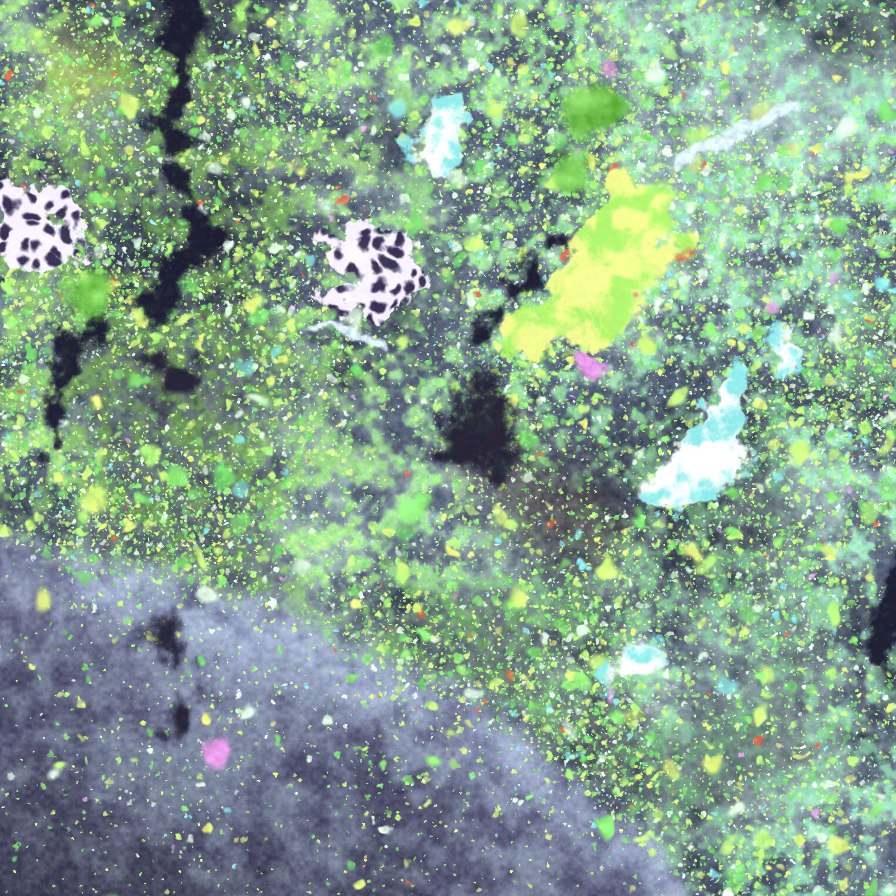
Give the GLSL for this texture, as a Shadertoy shader.

```glsl
float hash(vec2 p) {
    return fract(sin(dot(p, vec2(127.1, 311.7))) * 43758.5453);
}

vec2 hash2(vec2 p) {
    return vec2(hash(p), hash(p + 41.3));
}

float noise(vec2 p) {
    vec2 i = floor(p), f = fract(p);
    f = f * f * (3.0 - 2.0 * f);
    return mix(mix(hash(i), hash(i + vec2(1, 0)), f.x),
               mix(hash(i + vec2(0, 1)), hash(i + 1.0), f.x), f.y);
}

float fbm(vec2 p) {
    float sum = 0.0, amp = 0.5;
    for (int i = 0; i < 5; i++) {
        sum += amp * noise(p);
        p = mat2(1.6, 1.2, -1.2, 1.6) * p + 7.3;
        amp *= 0.5;
    }
    return sum;
}

// Distance to a thick line from ends.xy to ends.zw
float capsule(vec2 p, vec4 ends, float r) {
    vec2 d = ends.zw - ends.xy, q = p - ends.xy;
    return length(q - d * clamp(dot(q, d) / dot(d, d), 0.0, 1.0)) - r;
}

float disc(vec2 p, float x, float y, float r) {
    return length(p - vec2(x, y)) - r;
}

void paint(inout vec3 col, float d, float soft, vec3 tint) {
    col = mix(col, tint, 0.94 - 0.94 * smoothstep(-soft, soft, d));
}

// Positive inside the blue-grey clay at the lower left
float clayDepth(vec2 p) {
    return 0.4 - 0.2 * p.x - 0.5 * p.x * p.x * p.x - p.y;
}

vec3 mineral(float t) {
    return t < 0.4 ? mix(vec3(0.4, 0.78, 0.38), vec3(0.58, 0.92, 0.46), t / 0.4)
         : t < 0.79 ? mix(vec3(0.66, 0.97, 0.46), vec3(0.93, 0.95, 0.48), t * 2.5 - 1.0)
         : t < 0.92 ? vec3(0.88, 0.98, 0.88)
         : t < 0.97 ? vec3(0.52, 0.88, 0.88)
         : t < 0.985 ? vec3(0.85, 0.38, 0.27) : vec3(0.86, 0.62, 0.86);
}

// Random tilted grains, one per cell at most
void grains(inout vec3 col, vec2 p, float scale, float density, float size) {
    vec2 q = p * scale, wobble = vec2(noise(q * 3.0), noise(q * 3.0 + 19.0)) - 0.5;
    for (int k = 0; k < 9; k++) {
        vec2 id = floor(q) + vec2(k % 3, k / 3) - 1.0, seed = id + scale * 3.0;
        vec2 centre = id + 0.1 + 0.8 * hash2(seed), shape = hash2(seed + 9.1);
        float clay = smoothstep(-0.02, 0.04, clayDepth(centre / scale));
        float share = density * (0.25 + 1.6 * noise(centre / scale * 9.0)) * (1.0 - 0.8 * clay);
        if (hash(seed + 5.7) > share) continue;
        float a = 6.283 * hash(seed + 13.7);
        vec2 d = mat2(cos(a), sin(a), -sin(a), cos(a)) * (q - centre + wobble * size);
        d.y *= 1.0 + shape.y * shape.y;
        vec3 tint = mineral(hash(seed + 17.9)) * (0.92 + 0.25 * noise(q * 4.0));
        tint = mix(col, tint, 0.55 + 0.45 * hash(seed + 23.3));
        paint(col, length(d) - size * mix(0.4, 1.0, shape.x), 0.33 * size, tint);
    }
}

// Pale tissue pierced by round dark holes
void tissue(inout vec3 col, vec2 p, float d) {
    vec2 q = p * 52.0;
    float hole = 9.0;
    for (int k = 0; k < 9; k++) {
        vec2 id = floor(q) + vec2(k % 3, k / 3) - 1.0;
        hole = min(hole, length(q - id - 0.2 - 0.6 * hash2(id)) - 0.2 - 0.2 * hash(id + 3.0));
    }
    paint(col, d, 0.004, mix(vec3(0.2, 0.17, 0.3), vec3(0.95, 0.92, 1), smoothstep(-0.12, 0.15, hole)));
}

void mainImage(out vec4 fragColor, in vec2 fragCoord) {
    vec2 p = fragCoord / iResolution.xy;
    vec2 w = p + 0.045 * (vec2(fbm(p * 22.0), fbm(p * 22.0 + 31.0)) - 0.48);
    float cloud = fbm(p * 7.0), rough = fbm(p * 45.0), fine = fbm(p * 190.0);
    float broad = smoothstep(0.3, 0.65, fbm(p * 5.0 + 3.0));

    // Mottled ground
    float light = smoothstep(0.32, 0.6, mix(cloud, rough, 0.4));
    vec3 col = mix(vec3(0.26, 0.29, 0.36), vec3(0.48, 0.55, 0.56), light);
    vec3 moss = mix(vec3(0.54, 0.76, 0.4), vec3(0.52, 0.77, 0.62), smoothstep(0.2, 0.9, p.x));
    col = mix(col, moss, 0.75 * smoothstep(0.42, 0.66, mix(rough, noise(p * 110.0), 0.35)));
    col *= 0.8 + 0.45 * broad;
    paint(col, capsule(w, vec4(0.55, 0.49, 0.66, 0.41), 0.03), 0.06, vec3(0.34, 0.31, 0.34));
    paint(col, disc(w, 0.09, 0.92, 0.03), 0.06, vec3(0.64, 0.72, 0.34));

    // Clay, light at the rim and dark inside
    float depth = clayDepth(w);
    vec3 clay = mix(vec3(0.28, 0.28, 0.38), vec3(0.45, 0.48, 0.58), light);
    clay *= 1.12 - 0.9 * max(depth - 0.1, 0.0);
    clay += vec3(0.13, 0.15, 0.16) * exp(-pow(depth * 20.0 - 0.6, 2.0));
    paint(col, -depth, 0.03, clay);
    col += 0.2 * (fine - 0.48);

    // Grains, fine to coarse
    grains(col, p, 190.0, 0.5, 0.38);
    grains(col, p, 100.0, 0.6, 0.38);
    grains(col, p, 50.0, 0.55, 0.33);
    grains(col, p, 23.0, 0.33, 0.3);
    grains(col, p, 11.0, 0.2, 0.2);

    // Dark cracks and pores
    vec2 path[6] = vec2[6](vec2(0.21, 1.02), vec2(0.19, 0.85), vec2(0.225, 0.74),
                           vec2(0.19, 0.665), vec2(0.08, 0.62), vec2(0.055, 0.51));
    float crack = capsule(w, vec4(0.53, 0.63, 0.62, 0.73), 0.005);
    for (int i = 0; i < 5; i++)
        crack = min(crack, capsule(w, vec4(path[i], path[i + 1]), 0.004 + 0.018 * noise(p * 14.0)));
    crack = min(crack, capsule(w, vec4(0.985, 0.27, 1.02, 0.38), 0.02));
    paint(col, crack + 0.05 * (rough - 0.48), 0.008, vec3(0.1, 0.1, 0.18));
    float pore = min(disc(w, 0.54, 0.52, 0.04), disc(w, 0.195, 0.58, 0.026));
    pore = min(pore, capsule(w, vec4(0.18, 0.3, 0.2, 0.2), 0.008));
    paint(col, pore + 0.08 * (rough - 0.48), 0.018, vec3(0.13, 0.12, 0.19));

    // Yellow-green mass and smooth green bodies
    float mass = min(capsule(w, vec4(0.57, 0.625, 0.66, 0.65), 0.025),
                     capsule(w, vec4(0.67, 0.67, 0.715, 0.76), 0.048));
    vec3 yellow = mix(vec3(0.66, 0.92, 0.4), vec3(0.92, 0.95, 0.54), smoothstep(0.3, 0.6, fbm(w * 50.0)));
    paint(col, mass + 0.05 * (rough - 0.48), 0.005, yellow);
    float body = min(disc(w, 0.635, 0.81, 0.025), disc(w, 0.66, 0.87, 0.028));
    body = min(body, disc(w, 0.1, 0.675, 0.026));
    paint(col, body, 0.008, vec3(0.44, 0.74, 0.3) + 0.4 * (rough - 0.5));

    // Bright crystals, slivers and pink grains
    float crystal = min(capsule(w, vec4(0.75, 0.465, 0.8, 0.49), 0.03),
                        capsule(w, vec4(0.8, 0.49, 0.81, 0.56), 0.018));
    crystal = min(crystal, capsule(w, vec4(0.475, 0.82, 0.49, 0.86), 0.02));
    crystal = min(crystal, min(disc(w, 0.71, 0.26, 0.026), disc(w, 0.88, 0.61, 0.018)));
    vec3 ice = mix(vec3(0.55, 0.9, 0.9), vec3(0.97, 1, 0.98), smoothstep(0.3, 0.5, rough));
    paint(col, crystal + 0.06 * (rough - 0.48), 0.005, ice);
    float sliver = min(capsule(w, vec4(0.765, 0.82, 0.89, 0.88), 0.006),
                       capsule(w, vec4(0.345, 0.63, 0.43, 0.625), 0.004));
    paint(col, sliver, 0.003, vec3(0.7, 0.78, 0.82) + 0.3 * fine);
    paint(col, min(disc(w, 0.235, 0.16, 0.015), disc(w, 0.655, 0.59, 0.015)), 0.005, vec3(0.8, 0.5, 0.8) + 0.2 * fine);

    // Porous tissue
    float island = min(disc(w, 0.04, 0.735, 0.052), disc(w, 0.42, 0.7, 0.043));
    tissue(col, w, island + 0.1 * (rough - 0.48));
    fragColor = vec4(clamp(col * 1.07, 0.0, 1.0), 1);
}
```
